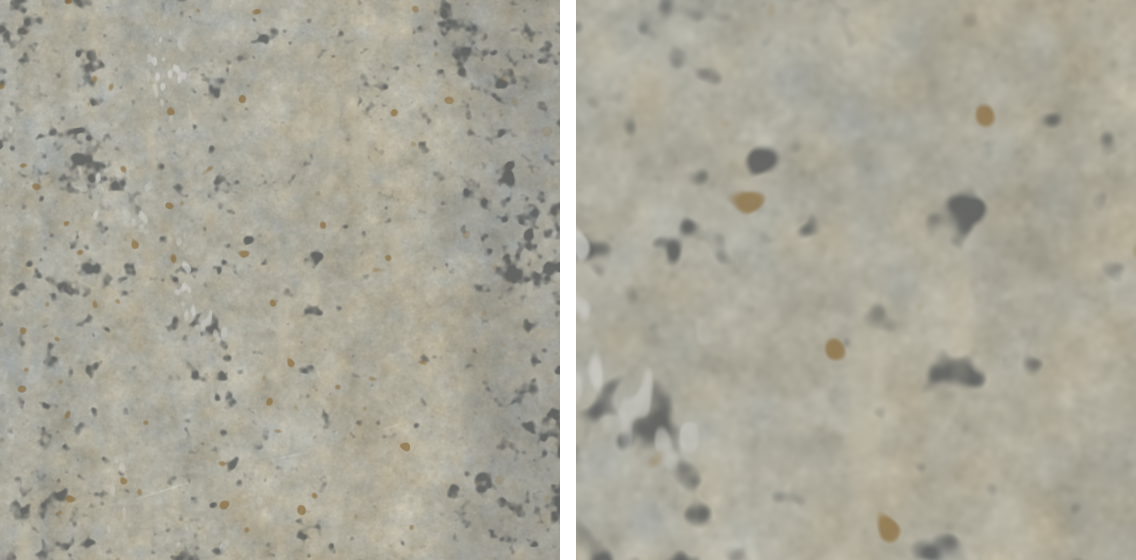
Left, the full canvas; right, a detail of the centre.
Write a Shadertoy shader that draws this texture.

```glsl
// Weathered grey-beige stone with soft mottling, slate grains and a dark vertical band.

const vec3 STONE = vec3(0.684, 0.672, 0.615);
const vec3 SLATE = vec3(0.335, 0.345, 0.345);
const vec3 CHALK = vec3(0.82, 0.82, 0.80);
const vec3 CREAM = vec3(0.77, 0.74, 0.65);
const vec3 RUST = vec3(0.53, 0.41, 0.22);
const vec3 WARM_SHIFT = vec3(0.008, 0.001, -0.010);

const float MOTTLE_CONTRAST = 0.027;
const float GRAIN_SCALE = 58.0;
const float GRAIN_STRENGTH = 0.80;
const float BAND_START = 0.76;
const float BAND_END = 0.88;
const float BAND_SHADE = 0.20;
const float SCRATCH_SLOPE = 0.27;
const float SCRATCH_HEIGHT = 0.047;

// Three random values in 0..1 for an integer cell.
vec3 cellHash(ivec2 cell, int seed) {
    uvec3 v = uvec3(ivec3(cell, seed)) * 1664525u + 1013904223u;
    v.x += v.y * v.z; v.y += v.z * v.x; v.z += v.x * v.y;
    v ^= v >> 16u;
    v.x += v.y * v.z; v.y += v.z * v.x; v.z += v.x * v.y;
    return vec3(v >> 8u) / 16777216.0;
}

// Cellular noise: soft bumps of random sign, scaled to unit deviation.
float bumps(vec2 p, int seed) {
    vec2 base = floor(p);
    float sum = 0.0;
    for (int j = -1; j <= 1; j++) {
        for (int i = -1; i <= 1; i++) {
            vec2 cell = base + vec2(i, j);
            vec3 rnd = cellHash(ivec2(cell), seed);
            vec2 offset = p - cell - rnd.xy;
            float falloff = max(0.0, 1.0 - dot(offset, offset));
            sum += (2.0 * rnd.z - 1.0) * falloff * falloff * falloff;
        }
    }
    return 2.58 * sum;
}

// Layers of bumps from broad blotches down to fine grit.
float mottle(vec2 uv) {
    float sum = 0.0;
    float scale = 21.0;
    float weight = 0.50;
    for (int i = 0; i < 4; i++) {
        sum += weight * bumps(uv * scale, 10 + i);
        scale *= 2.1;
        weight *= 0.86;
    }
    return sum;
}

void mainImage(out vec4 fragColor, in vec2 fragCoord) {
    vec2 uv = fragCoord / iResolution.xy;

    // Zones: dark band at the right, speckled left, clean centre.
    float edge = uv.x + 0.018 * bumps(uv * vec2(9.0, 7.0), 1);
    float band = smoothstep(BAND_START, BAND_END, edge);
    float left = 1.0 - smoothstep(0.30, 0.60, edge);
    float patches = bumps(uv * vec2(11.0, 7.0), 2);

    // Stone body with vertical streaks and drifting warmth.
    float streaks = bumps(uv * vec2(24.0, 1.6), 3);
    float clouds = bumps(uv * vec2(7.0, 4.0), 4);
    float light = MOTTLE_CONTRAST * mottle(uv) + 0.007 * streaks + 0.008 * clouds;
    float warmth = 0.7 * bumps(uv * 6.0, 5) + 0.7 * bumps(uv * 40.0, 6);
    warmth += 0.5 - 1.0 * left - 0.8 * band;
    vec3 color = STONE + light + WARM_SHIFT * warmth;

    // Slate shading and grains.
    color = mix(color, SLATE + vec3(0.06, 0.07, 0.09), BAND_SHADE * band);
    float grains = 0.72 * bumps(uv * GRAIN_SCALE, 7)
                 + 0.58 * bumps(uv * GRAIN_SCALE * 0.53, 8)
                 + 0.38 * bumps(uv * GRAIN_SCALE * 1.9, 9);
    float density = -0.50 + 0.62 * left + 1.15 * band + 0.32 * patches;
    float dark = smoothstep(0.85, 2.9, grains + density);
    color = mix(color, SLATE, GRAIN_STRENGTH * dark);

    // Cream runs and chalk flecks, both drawn out vertically.
    float runs = smoothstep(1.1, 2.8, bumps(uv * vec2(42.0, 7.0), 20));
    color = mix(color, CREAM, 0.35 * runs * (1.0 - band));
    float fleckZone = smoothstep(0.5, 1.7, bumps(uv * vec2(13.0, 6.0), 21));
    float flecks = smoothstep(0.7, 2.0, bumps(uv * vec2(95.0, 55.0), 22));
    color = mix(color, CHALK, 0.75 * flecks * fleckZone * left);

    // Sparse rust specks.
    float rust = smoothstep(2.2, 3.2, bumps(uv * 50.0, 23));
    color = mix(color, RUST, 0.65 * rust * (1.0 - 0.7 * band));

    // One faint, broken scratch across the face.
    float scratch = abs(uv.y - SCRATCH_HEIGHT - SCRATCH_SLOPE * uv.x
                        - 0.003 * sin(uv.x * 19.0));
    float broken = smoothstep(-0.2, 1.2, bumps(uv * vec2(15.0, 9.0), 24));
    color += 0.04 * broken * (1.0 - smoothstep(0.0005, 0.0035, scratch));

    fragColor = vec4(clamp(color, 0.0, 1.0), 1.0);
}
```
